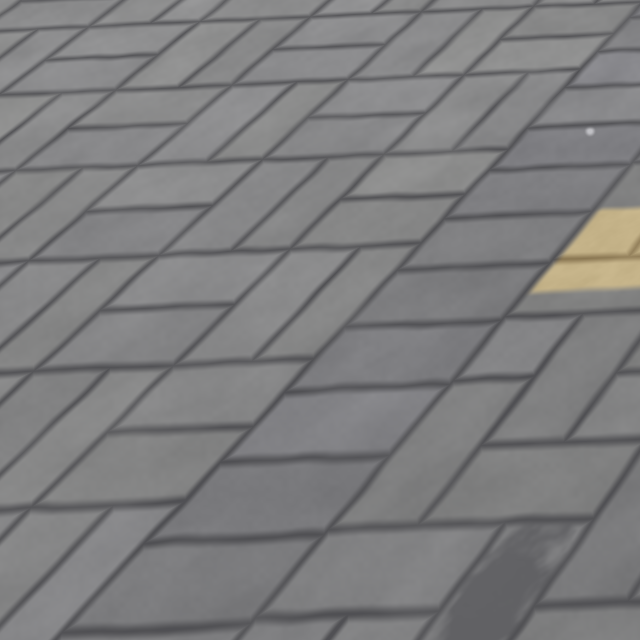
Give the GLSL for this texture, as a WebGL 1 fragment shader.

```glsl
precision highp float;
uniform vec2 u_resolution;

const float BAND_WIDTH = 1.15;
const float JOINT_HALF_WIDTH = 0.027;
const vec3 STONE_WARM = vec3(0.525, 0.526, 0.524);
const vec3 STONE_COOL = vec3(0.514, 0.514, 0.531);
const vec3 JOINT = vec3(0.315, 0.315, 0.328);
const vec3 PAINT = vec3(0.770, 0.700, 0.535);
const vec3 WET = vec3(0.355, 0.355, 0.368);

float hash(vec2 p) {
  return fract(sin(dot(p, vec2(127.1, 311.7))) * 43758.5453);
}

float noise(vec2 p) {
  vec2 i = floor(p);
  vec2 f = fract(p);
  f = f * f * (3.0 - 2.0 * f);
  return mix(mix(hash(i), hash(i + vec2(1.0, 0.0)), f.x),
             mix(hash(i + vec2(0.0, 1.0)), hash(i + 1.0), f.x), f.y);
}

float fbm(vec2 p) {
  float sum = 0.0;
  float amp = 0.5;
  for (int i = 0; i < 3; i++) {
    sum += amp * noise(p);
    p = p * 2.03 + 17.0;
    amp *= 0.5;
  }
  return sum;
}

// Perspective: canvas point to ground plane (xy) and relative distance (z)
vec3 groundPoint(vec2 uv) {
  float y = 1.0 - uv.y;
  float s = uv.x + 22.2 * y;
  float v = (17.674 - s) / (3.194 + 0.12 * s);
  float depth = 1.0 + 0.12 * v;
  float u = (uv.x * depth - 0.287 - 0.2643 * v) / 0.2604;
  return vec3(u / (0.915 + 0.03 * v), v, depth);
}

// Distance from a point to the nearest side of the box around it
float insideBox(vec2 p, vec2 size) {
  vec2 d = min(p, size - p);
  return min(d.x, d.y);
}

// Each layout returns joint distance (x) and brick id (yz)
vec3 basketWeave(vec2 p) {
  vec2 cell = floor(p);
  vec2 f = fract(p);
  float upright = 1.0 - mod(cell.x + cell.y, 2.0);
  f = upright > 0.5 ? f.yx : f;
  float split = mix(0.5, 0.55, upright);
  float row = step(split, f.y);
  float d = insideBox(vec2(f.x, f.y - split * row), vec2(1.0, mix(split, 1.0 - split, row)));
  return vec3(d, cell * 2.0 + vec2(row, upright * 0.3));
}

vec3 soldierBand(vec2 p, float width) {
  float t = (p.y - 0.25) * 2.0;
  float d = insideBox(vec2(p.x, fract(t) * 0.5), vec2(width, 0.5));
  return vec3(d, 71.0, floor(t));
}

vec3 herringbone(vec2 p, vec2 unit) {
  vec2 q = p / unit;
  vec2 corner = floor(q);
  float k = floor(mod(corner.x - corner.y + 0.5, 4.0));
  bool lying = k > 0.5 && k < 2.5;
  if (k > 2.5) corner.y -= 1.0;
  else if (k > 1.5) corner.x -= 1.0;
  vec2 size = lying ? vec2(2.0, 1.0) : vec2(1.0, 2.0);
  return vec3(insideBox((q - corner) * unit, size * unit), corner + 131.0);
}

float softBand(float x, float lo, float hi, float blur) {
  return smoothstep(lo - blur, lo + blur, x) * (1.0 - smoothstep(hi - blur, hi + blur, x));
}

void main() {
  vec2 uv = gl_FragCoord.xy / u_resolution;
  vec3 ground = groundPoint(uv);
  vec2 wobble = vec2(noise(ground.xy * 5.0), noise(ground.yx * 5.0 + 40.0)) - 0.5;
  vec2 p = ground.xy + 0.02 * wobble;
  float blur = 0.034 * ground.z;

  // Paving layout on either side of the diagonal band
  vec3 brick;
  if (p.x < 0.0) brick = basketWeave(p);
  else if (p.x < BAND_WIDTH) brick = soldierBand(p, BAND_WIDTH);
  else {
    brick = herringbone(p - vec2(BAND_WIDTH, -0.22), vec2(0.57, 0.5));
    brick.x = min(brick.x, p.x - BAND_WIDTH);
  }

  // Stone tone, mottling and grain
  float inBand = softBand(p.x, 0.0, BAND_WIDTH, blur);
  float coolness = clamp(0.6 * hash(brick.yz + 9.0) + 0.5 * inBand, 0.0, 1.0);
  vec3 color = mix(STONE_WARM, STONE_COOL, coolness);
  color += 0.036 * (hash(brick.yz) - 0.5) - 0.018 * inBand;
  color += 0.075 * (fbm(p * 3.0) - 0.43) + 0.012 * (noise(uv * 110.0) - 0.5);
  color += 0.06 * (uv.y - 0.45) - 0.02 * (uv.x - 0.5);

  // Damp stone and pale chip
  vec2 damp = (p - vec2(2.58, -0.68)) / vec2(0.28, 0.5);
  float wet = 1.0 - smoothstep(0.6, 1.1, length(damp) + 0.9 * (fbm(p * 7.0) - 0.43));
  color = mix(color, WET, 0.8 * wet);
  color += 0.25 * (1.0 - smoothstep(0.002, 0.010, length(uv - vec2(0.922, 0.795))));

  // Painted stripe, then worn joints
  float paint = softBand(p.y, 1.49, 2.27, blur) * smoothstep(0.0, 2.0 * blur, p.x - BAND_WIDTH);
  color = mix(color, PAINT + 0.06 * (fbm(p * 9.0) - 0.43), paint);
  float joint = 1.0 - smoothstep(JOINT_HALF_WIDTH - blur, JOINT_HALF_WIDTH + blur, brick.x);
  joint *= 0.68 + 0.6 * fbm(p * 2.3 + 60.0);
  vec3 jointColor = mix(JOINT, PAINT * vec3(0.76, 0.70, 0.58), 0.8 * paint);
  color = mix(color, jointColor, clamp(joint, 0.0, 1.0));

  gl_FragColor = vec4(color, 1.0);
}
```
